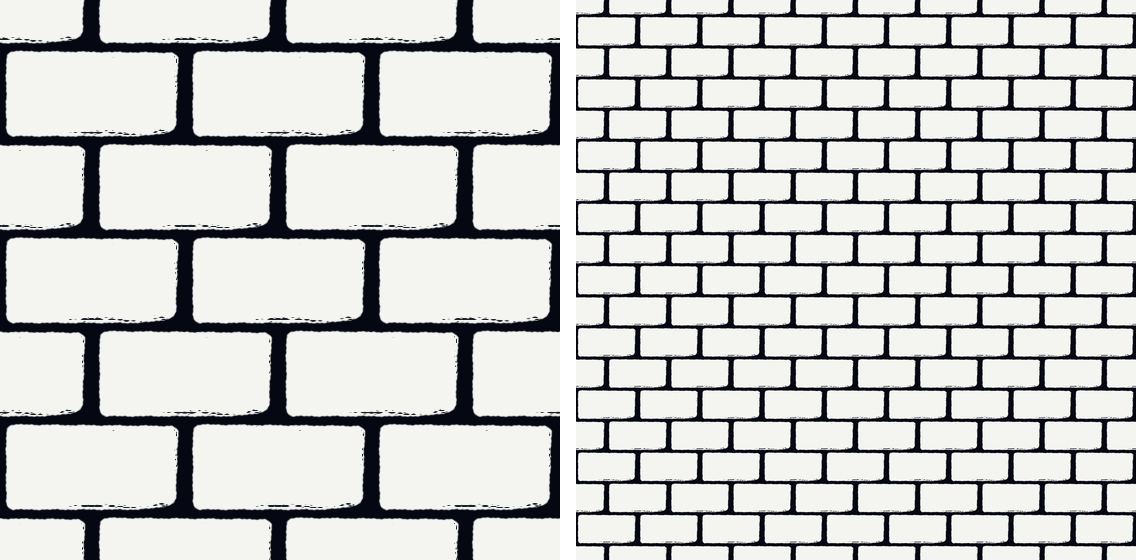
Left, the tile; right, the same tile 3 across and 3 down.
A Shadertoy shader for this pattern:

```glsl
// Running-bond wall of pale rounded bricks in dark mortar, worn along the edges.

const vec2 REPEATS = vec2(3.0, 6.0);          // bricks across, rows down
const vec3 PAINT = vec3(0.955, 0.96, 0.94);
const vec3 MORTAR = vec3(0.02, 0.03, 0.075);

vec2 hash2(vec2 p) {
    vec3 q = fract(p.xyx * vec3(0.1031, 0.1030, 0.0973));
    q += dot(q, q.yzx + 33.33);
    return fract((q.xx + q.yz) * q.zy);
}

// Layered sines, used as edge roughness
float wobble(float s) {
    return sin(s * 19.0) + 0.7 * sin(s * 47.0 + 1.3) + 0.6 * sin(s * 113.0 + 4.0);
}

float roundedBox(vec2 p, vec2 halfSize, float radius) {
    vec2 d = abs(p) - halfSize + radius;
    return length(max(d, 0.0)) + min(max(d.x, d.y), 0.0) - radius;
}

// Soft elliptical region of wear
float patchAt(vec2 p, vec2 center, vec2 radius) {
    vec2 d = (p - center) / radius;
    return exp(-dot(d, d));
}

// Cellular flecks that grow with density
float flecks(vec2 p, float density) {
    vec2 cell = floor(p);
    float ink = 0.0;
    for (int j = -1; j <= 1; j++) {
        for (int i = -1; i <= 1; i++) {
            vec2 id = cell + vec2(i, j);
            vec2 rnd = hash2(id + 17.0);
            float size = density * (0.3 + 0.7 * rnd.x * rnd.y + 0.25 * rnd.x);
            float d = length(id + 0.15 + 0.7 * rnd - p);
            ink = max(ink, 1.0 - smoothstep(size - 0.35, size, d));
        }
    }
    return ink;
}

// Signed distance to one brick; p spans 2 by 1, one unit per row height
float brickDistance(vec2 p) {
    float low = 1.0 - smoothstep(0.1, 0.7, p.y);
    float lift = smoothstep(1.3, 1.95, p.x);
    vec2 q = p - vec2(0.99, 0.4965);
    q.x += 0.035 * (1.0 - p.y) * smoothstep(1.0, 1.9, p.x);
    q.y -= 0.055 * lift * lift * low;
    q.y += 0.009 * p.x * smoothstep(0.5, 0.95, p.y);
    q += 0.0032 * vec2(wobble(p.y + 0.4), wobble(p.x));
    return roundedBox(q, vec2(0.924, 0.4565), 0.085);
}

// Dry-brush marks: streaks below, chips on the right side, specks on top
float wear(vec2 p) {
    float below = 0.85 * patchAt(p, vec2(1.02, 0.078), vec2(0.3, 0.024))
                + 0.5 * patchAt(p, vec2(1.35, 0.062), vec2(0.25, 0.02))
                + 0.85 * patchAt(p, vec2(1.74, 0.095), vec2(0.14, 0.026));
    float side = 0.9 * patchAt(p, vec2(1.893, 0.58), vec2(0.026, 0.15))
               + 0.5 * patchAt(p, vec2(1.89, 0.87), vec2(0.025, 0.06));
    float above = 0.4 * patchAt(p, vec2(1.1, 0.95), vec2(0.8, 0.02))
                + 0.3 * patchAt(p, vec2(1.2, 0.9), vec2(0.06, 0.025));
    float across = flecks(p * vec2(13.0, 46.0), below + above);
    float upright = flecks(p * vec2(48.0, 20.0) + 31.0, side);
    return max(across, upright);
}

void mainImage(out vec4 fragColor, in vec2 fragCoord) {
    // Half-row start, with even rows shifted by half a brick
    vec2 grid = fragCoord / iResolution.xy * REPEATS;
    grid.y += 0.5;
    grid.x += 0.5 * (1.0 - mod(floor(grid.y), 2.0));
    vec2 p = fract(grid) * vec2(2.0, 1.0);

    // Brick coverage, then wear
    float blur = max(0.011, 0.8 * REPEATS.y / iResolution.y);
    float paint = 1.0 - smoothstep(-blur, blur, brickDistance(p));
    paint *= 1.0 - 0.9 * wear(p);

    fragColor = vec4(mix(MORTAR, PAINT, paint), 1.0);
}
```
